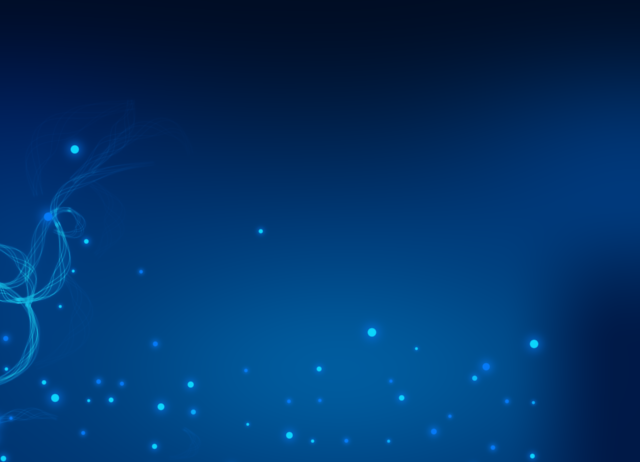
Write a Shadertoy shader that draws this background.

```glsl
// Deep blue stage light with curling smoke on the left and drifting sparks below.
// Smoke: cubic curves carrying twisted filaments. Sparks: jittered cells thinned
// by a density field. Lengths are in canvas heights, origin at the lower left.

const vec3 TOP_COLOR   = vec3(0.0, 0.05, 0.14);
const vec3 MID_COLOR   = vec3(0.0, 0.19, 0.42);
const vec3 STAGE_GLOW  = vec3(0.0, 0.17, 0.20);
const vec3 RIGHT_GLOW  = vec3(0.0, 0.065, 0.13);
const vec3 LEFT_GLOW   = vec3(0.0, 0.01, 0.08);
const vec3 CORNER_DARK = vec3(0.0, 0.085, 0.26);
const vec3 SMOKE_BLUE  = vec3(0.0, 0.36, 0.82);
const vec3 SMOKE_CYAN  = vec3(0.08, 0.80, 0.96);
const vec3 SPARK_BLUE  = vec3(0.02, 0.48, 0.98);
const vec3 SPARK_CYAN  = vec3(0.05, 0.86, 1.0);
const float SMOKE_EXTENT = 0.52;
const float STRAND_SIZE  = 0.0019;
const float SPARK_CELL   = 0.074;
const int CURVE_STEPS = 22;
const int STRANDS = 6;
const float TAU = 6.2832;

vec3 hash3(vec2 cell) {
    vec3 q = vec3(dot(cell, vec2(127.1, 311.7)), dot(cell, vec2(269.5, 183.3)), dot(cell, vec2(419.2, 371.9)));
    return fract(sin(q) * 43758.5);
}

float blob(vec2 p, vec2 center, vec2 falloff) {
    vec2 d = p - center;
    return exp(-dot(d * d, falloff));
}

vec3 backdrop(vec2 uv) {
    vec3 col = mix(MID_COLOR, TOP_COLOR, smoothstep(0.45, 1.02, uv.y));
    col += STAGE_GLOW * blob(uv, vec2(0.53, 0.20), vec2(6.5, 14.0));
    col += RIGHT_GLOW * blob(uv, vec2(1.0, 0.70), vec2(14.0, 22.0));
    col += LEFT_GLOW * blob(uv, vec2(0.0, 0.76), vec2(12.0, 25.0));
    float corner = smoothstep(0.78, 0.97, uv.x) * (1.0 - smoothstep(0.25, 0.58, uv.y));
    return mix(col, CORNER_DARK, 0.9 * corner);
}

vec2 bezier(vec2 a, vec2 b, vec2 c, vec2 d, float t) {
    float s = 1.0 - t;
    return s * s * s * a + 3.0 * s * t * (s * b + t * c) + t * t * t * d;
}

// Filaments twisted around a cubic curve; light runs from 'start' to 'end'
float ribbon(vec2 p, vec2 a, vec2 b, vec2 c, vec2 d, float width, float start, float end) {
    float nearest = 9.0, side = 0.0, along = 0.0;
    vec2 from = a;
    for (int i = 1; i <= CURVE_STEPS; i++) {
        vec2 to = bezier(a, b, c, d, float(i) / float(CURVE_STEPS));
        vec2 seg = to - from, rel = p - from;
        float h = clamp(dot(rel, seg) / dot(seg, seg), 0.0, 1.0);
        float dist = length(rel - h * seg);
        if (dist < nearest) {
            nearest = dist;
            side = (seg.x * rel.y - seg.y * rel.x) / length(seg);
            along = (float(i) - 1.0 + h) / float(CURVE_STEPS);
        }
        from = to;
    }
    float overrun = max(nearest * nearest - side * side, 0.0);
    float w = width * (0.75 - 0.35 * cos(TAU * along));
    float light = 0.22 * exp(-side * side / (w * w));
    for (int k = 0; k < STRANDS; k++) {
        float offset = w * sin(float(k) * 1.9 + TAU * along);
        float x = (side - offset) / STRAND_SIZE;
        light += 0.32 * exp(-x * x);
    }
    return light * mix(start, end, along) * exp(-overrun / 0.00002);
}

float smoke(vec2 p) {
    // Main S-shaped stream
    float s = ribbon(p, vec2(0.33, 0.647), vec2(0.17, 0.63), vec2(0.09, 0.57), vec2(0.124, 0.514), 0.012, 0.05, 0.9);
    s += ribbon(p, vec2(0.124, 0.514), vec2(0.16, 0.44), vec2(0.135, 0.35), vec2(0.04, 0.35), 0.014, 0.9, 1.2);
    s += ribbon(p, vec2(0.04, 0.35), vec2(0.0, 0.35), vec2(-0.03, 0.39), vec2(-0.05, 0.42), 0.014, 1.2, 1.0);
    // Curl and left loops
    s += ribbon(p, vec2(-0.02, 0.385), vec2(0.11, 0.35), vec2(0.05, 0.56), vec2(0.15, 0.545), 0.013, 0.8, 0.5);
    s += ribbon(p, vec2(0.15, 0.545), vec2(0.19, 0.53), vec2(0.185, 0.47), vec2(0.12, 0.50), 0.010, 0.5, 0.3);
    s += ribbon(p, vec2(-0.02, 0.47), vec2(0.05, 0.46), vec2(0.085, 0.40), vec2(0.06, 0.34), 0.014, 0.7, 0.9);
    s += ribbon(p, vec2(0.06, 0.34), vec2(0.09, 0.28), vec2(0.07, 0.19), vec2(-0.02, 0.175), 0.010, 0.9, 0.8);
    s += ribbon(p, vec2(-0.01, 0.39), vec2(0.12, 0.33), vec2(0.10, 0.19), vec2(-0.02, 0.165), 0.008, 0.5, 0.5);
    // Faint outer wisps
    s += ribbon(p, vec2(0.16, 0.61), vec2(0.24, 0.69), vec2(0.28, 0.71), vec2(0.285, 0.78), 0.022, 0.28, 0.06);
    s += ribbon(p, vec2(0.20, 0.63), vec2(0.28, 0.74), vec2(0.39, 0.76), vec2(0.41, 0.67), 0.018, 0.18, 0.03);
    s += ribbon(p, vec2(0.285, 0.775), vec2(0.13, 0.75), vec2(0.05, 0.69), vec2(0.08, 0.58), 0.03, 0.07, 0.14);
    s += ribbon(p, vec2(0.20, 0.60), vec2(0.28, 0.55), vec2(0.25, 0.49), vec2(0.21, 0.45), 0.022, 0.10, 0.06);
    s += ribbon(p, vec2(0.14, 0.40), vec2(0.20, 0.35), vec2(0.20, 0.25), vec2(0.08, 0.21), 0.022, 0.18, 0.06);
    s += ribbon(p, vec2(-0.02, 0.08), vec2(0.03, 0.11), vec2(0.08, 0.11), vec2(0.12, 0.095), 0.012, 0.5, 0.15);
    s += ribbon(p, vec2(0.40, 0.07), vec2(0.44, 0.05), vec2(0.43, 0.01), vec2(0.37, 0.01), 0.010, 0.2, 0.05);
    return s + 0.14 * blob(p, vec2(0.05, 0.40), vec2(70.0, 18.0));
}

// Chance of a spark: dense low band, sparse column beside the smoke
float sparkDensity(vec2 p) {
    float band = (1.0 - smoothstep(0.19, 0.33, p.y)) * (1.0 - smoothstep(1.05, 1.3, p.x));
    float column = (1.0 - smoothstep(0.25, 0.45, p.x)) * (1.0 - smoothstep(0.6, 0.72, p.y));
    return max(0.75 * band, 0.22 * column);
}

vec3 addSparks(vec3 col, vec2 p) {
    float pixel = 1.0 / iResolution.y;
    for (int j = -1; j <= 1; j++) for (int i = -1; i <= 1; i++) {
        vec2 cell = floor(p / SPARK_CELL) + vec2(i, j);
        vec3 rnd = hash3(cell), kind = hash3(cell + 57.0);
        vec2 center = (cell + 0.1 + 0.8 * rnd.xy) * SPARK_CELL;
        if (rnd.z > sparkDensity(center)) continue;
        float radius = mix(0.0028, 0.0095, kind.x * kind.x), d = length(p - center);
        vec3 tint = mix(SPARK_BLUE, SPARK_CYAN, smoothstep(0.3, 0.5, kind.y));
        float x = d / (2.1 * radius);
        col = mix(col, SPARK_BLUE, 0.5 * exp(-x * x));
        col = mix(col, tint, 0.95 * (1.0 - smoothstep(radius - pixel, radius + pixel, d)));
    }
    return col;
}

void mainImage(out vec4 fragColor, in vec2 fragCoord) {
    vec2 p = fragCoord / iResolution.y;
    vec3 col = backdrop(fragCoord / iResolution.xy);
    if (p.x < SMOKE_EXTENT) {
        float s = smoke(p);
        col = mix(col, mix(SMOKE_BLUE, SMOKE_CYAN, min(s, 1.0)), 1.0 - exp(-s));
    }
    fragColor = vec4(addSparks(col, p), 1.0);
}
```
